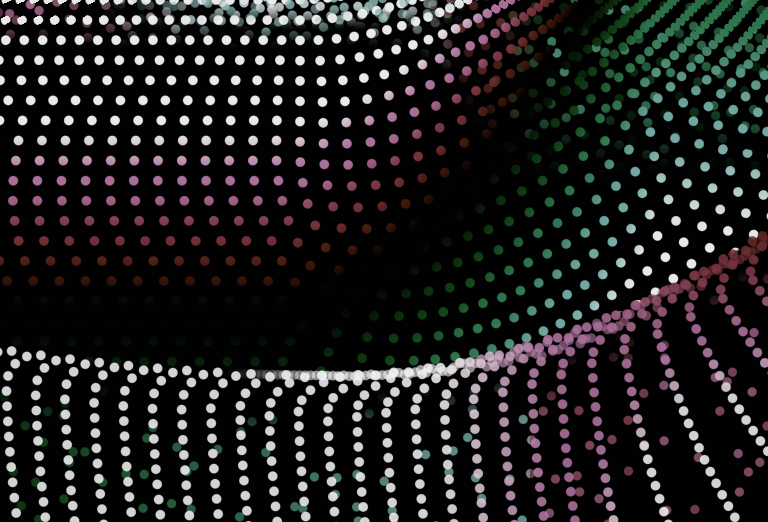
This background is drawn by a Shadertoy shader. Its source:

```glsl
// Dotted folded sheets on black: a curved lattice above, a crest of hooked dot columns below.

// Scene space: 7.68 wide, 5.2 high, y pointing down.
const vec2 SCENE = vec2(7.68, 5.2);

float hash(vec2 p) {
    return fract(sin(dot(p, vec2(127.1, 311.7))) * 43758.5);
}

float disc(float dist, float radius) {
    float soft = SCENE.y / iResolution.y;
    return 1.0 - smoothstep(radius - soft, radius + soft * 0.6, dist);
}

// Black to white: through brown and pink if positive, green and teal if negative
vec3 tone(float h) {
    float t = abs(h);
    bool warm = h > 0.0;
    vec3 low  = warm ? vec3(0.26, 0.10, 0.04) : vec3(0.06, 0.24, 0.07);
    vec3 mid  = warm ? vec3(0.47, 0.20, 0.24) : vec3(0.18, 0.46, 0.30);
    vec3 high = warm ? vec3(0.68, 0.45, 0.62) : vec3(0.46, 0.67, 0.65);
    vec3 c = low * smoothstep(0.0, 0.24, t);
    c = mix(c, mid, smoothstep(0.2, 0.42, t));
    c = mix(c, high, smoothstep(0.4, 0.68, t));
    return mix(c, vec3(0.94), smoothstep(0.7, 0.98, t));
}

// Height of the crest where the lower sheet folds over
float crest(float x) {
    float d = x - 3.3;
    return 3.74 - (d > 0.0 ? 0.075 : 0.024) * d * d;
}

// Curved lattice coordinates of the upper sheet
vec2 sheet(vec2 p) {
    float up = max(1.5 - p.y, 0.0);
    float down = max(p.y - 1.5, 0.0);
    float right = max(p.x - 2.9, 0.0);
    float drift = 0.275 * down * down * (1.0 - smoothstep(3.5, 8.0, p.x));
    float column = (p.x - drift - 3.0) / ((1.0 - 0.18 * up * up) * (0.235 + 0.02 * down));
    float row = (p.y + 0.15 * right * right) / (0.2 + 0.02 * right);
    return vec2(column, row);
}

// Jittered dots: x is coverage, y a random value of the dot
vec2 scatter(vec2 p, float cell, float jitter) {
    vec2 base = floor(p / cell);
    vec2 result = vec2(0.0);
    for (int j = -1; j <= 1; j++)
    for (int i = -1; i <= 1; i++) {
        vec2 id = base + vec2(i, j);
        vec2 offset = vec2(hash(id), hash(id + 37.0)) - 0.5;
        float cover = disc(distance(p, (id + 0.5 + jitter * offset) * cell), 0.048);
        if (cover > result.x) result = vec2(cover, hash(id + 71.0));
    }
    return result;
}

void mainImage(out vec4 fragColor, in vec2 fragCoord) {
    vec2 uv = fragCoord / iResolution.xy;
    vec2 p = vec2(uv.x, 1.0 - uv.y) * SCENE;
    float fold = crest(p.x);
    float above = 1.0 - smoothstep(-0.02, 0.02, p.y - fold);
    vec3 col = vec3(0.004);

    // Distant scattered sheet along the top
    vec2 far = scatter(mat2(0.92, 0.39, -0.39, 0.92) * p, 0.2, 0.65);
    float reach = 0.3 + 1.3 * smoothstep(4.0, 5.3, p.x);
    float farMask = 1.0 - smoothstep(reach * 0.6, reach + 0.2, p.y);
    vec3 farTone = mix(tone(0.6), tone(-0.8), smoothstep(0.8, 2.3, p.x));
    farTone = mix(farTone, tone(0.3), smoothstep(4.0, 4.7, p.x));
    farTone = mix(farTone, tone(-0.18 - 0.35 * far.y), smoothstep(4.9, 5.5, p.x));
    col = mix(col, farTone, far.x * farMask * (0.45 + 0.5 * far.y));

    // Upper lattice: distance to the nearest node through the local Jacobian
    vec2 q = sheet(p);
    mat2 jacobian = mat2(dFdx(q), dFdy(q));
    vec2 toNode = inverse(jacobian) * (q - round(q)) * SCENE.y / iResolution.y;
    float beyond = max(p.x - 2.5, 0.0);
    float height = max(3.12 - 0.28 * beyond * beyond, -1.5) - p.y;
    vec3 sheetTone = tone(height > 0.0 ? height / 1.9 : height / 4.0);
    col = mix(col, sheetTone, disc(length(toNode), 0.05) * above * 0.97);

    // Bright haze of dots at the upper rim
    vec2 rim = scatter(p + 3.0, 0.12, 0.9);
    float rimMask = smoothstep(0.8, 2.6, p.x) * (1.0 - smoothstep(3.9, 4.8, p.x));
    rimMask *= 1.0 - smoothstep(0.05, 0.32, p.y);
    col = mix(col, mix(tone(-0.7), vec3(0.93), rim.y), rim.x * rimMask * 0.85);

    // Loose dots seen behind the lower columns
    vec2 loose = scatter(p, 0.27, 0.9);
    float looseHue = p.x < 5.3 ? -0.22 - 0.1 * p.x : 0.4 + 0.2 * loose.y;
    float looseMask = smoothstep(0.1, 0.8, p.y - fold) * step(0.35, loose.y);
    col = mix(col, tone(looseHue), loose.x * looseMask * 0.8);

    // Dense ribbon of dots on the crest
    for (int k = -3; k <= 3; k++) {
        float id = floor(p.x / 0.055) + float(k);
        float x = (id + 0.5) * 0.055;
        float lift = hash(vec2(id, 5.0)) * 0.16 * smoothstep(3.0, 6.0, x);
        float cover = disc(distance(p, vec2(x, crest(x) + lift)), 0.05);
        float shade = 1.05 - 0.2 * max(x - 3.9, 0.0) + 0.1 * (hash(vec2(id, 9.0)) - 0.5);
        col = mix(col, tone(shade), cover * 0.65 * smoothstep(2.2, 3.4, x));
    }

    // Lower columns: a quarter turn away from the crest, then straight down
    for (int i = -7; i <= 1; i++) {
        float foot = (floor(p.x / 0.292) + float(i) + 0.2) * 0.292;
        float width = mix(0.35, 0.75, smoothstep(1.5, 4.0, foot));
        float bend = 0.5 * (width + 0.38);
        float lean = 0.42 * smoothstep(5.6, 7.3, foot);
        for (int j = 0; j < 22; j++) {
            float angle = float(j) * 0.15 / bend;
            float turn = min(angle, 1.5708);
            float depth = 0.38 * (1.0 - cos(turn)) + (angle - turn) * bend;
            float x = foot + width * (1.0 - sin(turn)) + lean * depth + 0.04 * depth * depth;
            float cover = disc(distance(p, vec2(x, crest(x) + depth)), 0.05);
            float shade = 1.05 - 0.2 * max(x - 3.9, 0.0);
            shade += 0.4 * depth * smoothstep(5.6, 7.0, x);
            col = mix(col, tone(shade), cover * 0.88);
        }
    }
    fragColor = vec4(col, 1.0);
}
```
